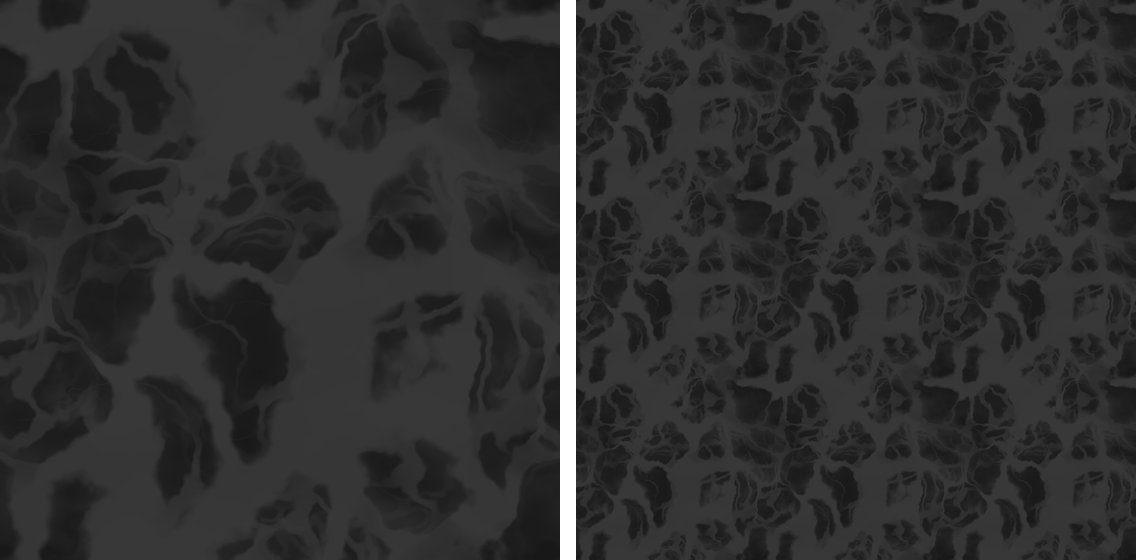
Left, the tile; right, the same tile 3 across and 3 down.
Give the GLSL for this texture, as a three.js fragment shader.

```glsl
varying vec2 vUv;

const vec3 DARK_STONE = vec3(0.088);
const vec3 PALE_STONE = vec3(0.138);
const vec3 VEIN_COLOR = vec3(0.218);

// Whole cell counts across and up, so every layer wraps
const vec2 BROAD_CELLS = vec2(5.0, 4.0);
const vec2 MID_CELLS = vec2(10.0, 8.0);
const vec2 FINE_CELLS = vec2(19.0, 16.0);
const vec2 HAIR_CELLS = vec2(2.0, 9.0);

const float BEND = 0.24;           // slow warp of the veins
const float WIGGLE = 0.035;        // small ragged warp
const float BROAD_WIDTH = 0.17;    // half widths, in cells
const float MID_WIDTH = 0.07;
const float FINE_WIDTH = 0.08;
const float MID_STRENGTH = 0.72;
const float FINE_STRENGTH = 0.5;
const float WASH_STRENGTH = 0.5;
const float HAIR_STRENGTH = 0.2;
const float POOLING = 10.0;        // lower fills the junctions more

vec2 hash2(vec2 p) {
  vec3 q = fract(p.xyx * vec3(0.1031, 0.1030, 0.0973));
  q += dot(q, q.yzx + 33.33);
  return fract((q.xx + q.yz) * q.zy);
}

vec2 wrappedHash(vec2 cell, vec2 period, float seed) {
  return hash2(floor(mod(cell + 0.5, period)) + seed);
}

// Two independent channels of tiling value noise
vec2 noise2(vec2 uv, vec2 period, float seed) {
  vec2 p = uv * period;
  vec2 i = floor(p);
  vec2 f = p - i;
  f = f * f * f * (f * (f * 6.0 - 15.0) + 10.0);
  vec2 low = mix(wrappedHash(i, period, seed),
                 wrappedHash(i + vec2(1.0, 0.0), period, seed), f.x);
  vec2 high = mix(wrappedHash(i + vec2(0.0, 1.0), period, seed),
                  wrappedHash(i + vec2(1.0), period, seed), f.x);
  return mix(low, high, f.y);
}

vec2 fbm2(vec2 uv, vec2 period, float seed) {
  vec2 sum = vec2(0.0);
  float amplitude = 0.52;
  for (int i = 0; i < 5; i++) {
    sum += amplitude * noise2(uv, period, seed);
    period *= 2.0;
    seed += 17.0;
    amplitude *= 0.5;
  }
  return sum;
}

// Distance to the cell borders, blended so that corners become rounded
float webDistance(vec2 uv, vec2 period, float seed) {
  vec2 p = uv * period;
  vec2 base = floor(p);
  vec2 nearCell = base;
  vec2 nearOffset = vec2(0.0);
  float nearest = 100.0;
  for (int y = -1; y <= 1; y++) {
    for (int x = -1; x <= 1; x++) {
      vec2 cell = base + vec2(float(x), float(y));
      vec2 offset = cell + wrappedHash(cell, period, seed) - p;
      float d = dot(offset, offset);
      if (d < nearest) {
        nearest = d;
        nearCell = cell;
        nearOffset = offset;
      }
    }
  }
  float sum = 0.0;
  for (int y = -2; y <= 2; y++) {
    for (int x = -2; x <= 2; x++) {
      if (x == 0 && y == 0) continue;
      vec2 cell = nearCell + vec2(float(x), float(y));
      vec2 offset = cell + wrappedHash(cell, period, seed) - p;
      vec2 across = offset - nearOffset;
      float d = dot(0.5 * (offset + nearOffset), across) / max(length(across), 0.001);
      sum += exp(-POOLING * d);
    }
  }
  return -log(sum) / POOLING;
}

float vein(float d, float width, float softness) {
  return 1.0 - smoothstep(width * 0.45, width + softness, d);
}

void main() {
  // Warped coordinates
  vec2 bend = fbm2(vUv, vec2(4.0), 3.0) - 0.5;
  vec2 wiggle = fbm2(vUv, vec2(20.0), 41.0) - 0.5;
  vec2 uv = vUv + BEND * bend + WIGGLE * wiggle;

  // Where veins swell, crowd together or fade out
  vec2 region = fbm2(vUv + 0.1 * bend, vec2(3.0), 89.0);
  vec2 cloud = fbm2(vUv, vec2(4.0, 6.0), 151.0);
  float swell = smoothstep(0.46, 0.72, region.x);
  float crowd = smoothstep(0.40, 0.62, region.y);

  // Three sizes of webbing
  float broadDistance = webDistance(uv, BROAD_CELLS, 7.0);
  float broad = vein(broadDistance, BROAD_WIDTH * swell, 0.035)
              * mix(0.5, 1.0, smoothstep(0.0, 0.4, swell + 0.3 * crowd));
  float mid = vein(webDistance(uv, MID_CELLS, 29.0), MID_WIDTH * crowd, 0.05);
  float fine = vein(webDistance(uv, FINE_CELLS, 61.0), FINE_WIDTH * crowd, 0.08);
  mid *= MID_STRENGTH * mix(0.12, 1.0, crowd);
  fine *= FINE_STRENGTH * crowd * smoothstep(0.38, 0.6, cloud.x);

  // Feathered wash beside the broad veins, and faint long hairlines
  float wash = WASH_STRENGTH * smoothstep(0.42, 0.68, cloud.y)
             * (1.0 - smoothstep(0.0, 0.32, broadDistance));
  float strand = abs(noise2(vUv + 0.3 * bend, HAIR_CELLS, 113.0).x - 0.5);
  float hair = HAIR_STRENGTH * (1.0 - smoothstep(0.0, 0.03, strand)) * cloud.x * 2.0;

  float web = 1.0 - (1.0 - broad) * (1.0 - mid) * (1.0 - fine);
  web = 1.0 - (1.0 - web) * (1.0 - wash) * (1.0 - hair);
  web *= 0.88 + 0.22 * cloud.x;

  // Clouded dark stone under the veins
  float haze = smoothstep(0.25, 0.75, 0.5 * cloud.x + 0.5 * region.y);
  vec3 stone = mix(DARK_STONE, PALE_STONE, haze);
  gl_FragColor = vec4(mix(stone, VEIN_COLOR, clamp(web, 0.0, 1.0)), 1.0);
}
```
